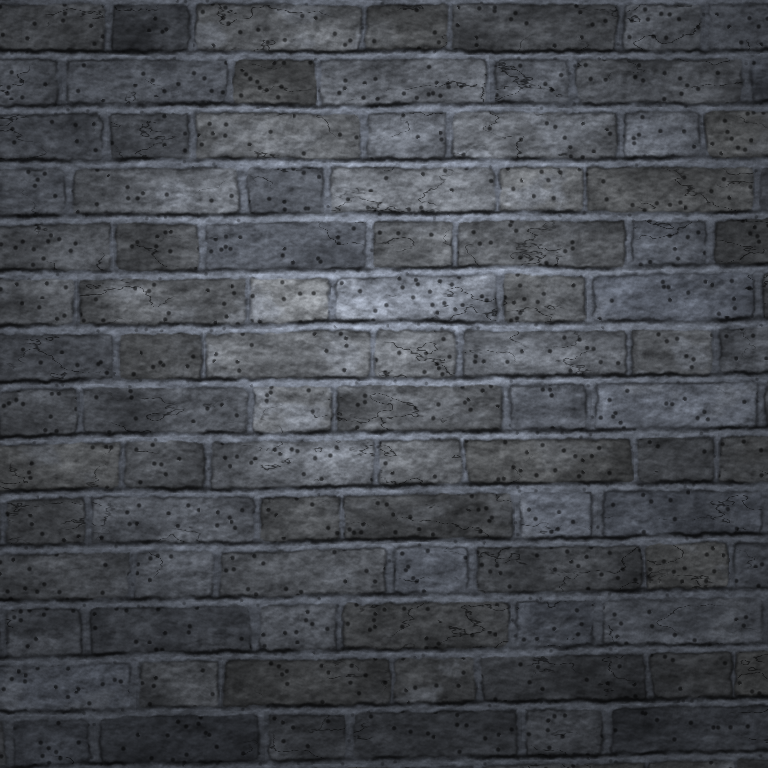
Write a WebGL 1 fragment shader that draws this texture.

```glsl
precision highp float;
// Weathered dark grey brick wall: alternating long and short bricks, rough mortar, soft spotlight.
uniform vec2 u_resolution;

const float ROWS = 14.1;      // courses over the canvas height
const float PAIRS = 3.0;      // long + short brick pairs over the width
const float LONG_PART = 0.667; // share of a pair taken by the long brick
const float BED_JOINT = 0.0062; // half height of the horizontal mortar
const vec3 BRICK_WARM = vec3(0.280, 0.286, 0.292);
const vec3 BRICK_COOL = vec3(0.285, 0.303, 0.338);
const vec3 MORTAR = vec3(0.380, 0.402, 0.443);
const vec3 LIME = vec3(0.430, 0.450, 0.485);

float hash(vec2 p) {
  return fract(sin(dot(p, vec2(127.1, 311.7))) * 43758.545);
}

float valueNoise(vec2 p) {
  vec2 i = floor(p), f = fract(p);
  f = f * f * (3.0 - 2.0 * f);
  return mix(mix(hash(i), hash(i + vec2(1, 0)), f.x),
             mix(hash(i + vec2(0, 1)), hash(i + vec2(1, 1)), f.x), f.y);
}

float fbm(vec2 p) {
  float sum = 0.0, amp = 0.5;
  for (int i = 0; i < 5; i++) {
    sum += amp * valueNoise(p);
    p = mat2(1.6, 1.2, -1.2, 1.6) * p + 7.3;
    amp *= 0.5;
  }
  return sum / 0.97;
}

// x: distance to the nearest feature point, y: random value of that point
vec2 cellular(vec2 p) {
  vec2 i = floor(p), best = vec2(9.0, 0.0);
  for (int y = -1; y <= 1; y++)
    for (int x = -1; x <= 1; x++) {
      vec2 c = i + vec2(x, y);
      float d = length(c + vec2(hash(c), hash(c + 41.3)) - p);
      if (d < best.x) best = vec2(d, hash(c + 17.9));
    }
  return best;
}

// Dark holes whose size varies from one to the next
float pits(vec2 p, float share) {
  vec2 c = cellular(p);
  return step(1.0 - share, c.y) * smoothstep(0.42, 0.12, c.x);
}

// Soft line of the given width around zero
float band(float d, float width) {
  return exp(-d * d / (width * width));
}

// Surface slope towards light falling from above
float relief(vec2 p, vec2 scale) {
  return fbm(p * scale) - fbm((p + vec2(0.001, 0.0028)) * scale);
}

// xy: offset from the brick centre, zw: half size of its cell; id names the brick
vec4 brickCell(vec2 q, out vec2 id) {
  float v = q.y * (1.0 + 0.02 * (q.x - 0.5)) * ROWS;
  float row = floor(v);
  float jitter = 0.03 * (hash(vec2(row, 3.0)) - 0.5);
  float u = (q.x - 0.247) * PAIRS - 0.5 * mod(row, 2.0) - 0.0095 * row + jitter;
  float f = fract(u), isShort = step(LONG_PART, f);
  float halfW = mix(LONG_PART, 1.0 - LONG_PART, isShort) * 0.5;
  float centre = mix(halfW, 1.0 - halfW, isShort);
  id = vec2(2.0 * floor(u) + isShort, row);
  return vec4((f - centre) / PAIRS, (fract(v) - 0.5) / ROWS, halfW / PAIRS, 0.5 / ROWS);
}

void main() {
  vec2 uv = gl_FragCoord.xy / u_resolution;
  vec2 q = vec2(uv.x, 1.0 - uv.y);

  // Uneven courses and chipped outlines
  vec2 warp = vec2(fbm(q * 13.0), fbm(q * vec2(9.0, 17.0) + 31.0)) - 0.5;
  vec2 id;
  vec4 cell = brickCell(q + warp * vec2(0.010, 0.008), id);
  float rnd = hash(id + 5.0), rnd2 = hash(id + 23.0);
  float chips = fbm(q * 85.0) - 0.5;
  vec2 halfSize = cell.zw - vec2(mix(0.002, 0.0085, rnd2), BED_JOINT);
  vec2 edge = abs(cell.xy) - halfSize + chips * 0.006;
  float d = max(edge.x, edge.y) + 0.0015 * smoothstep(-0.008, 0.0, min(edge.x, edge.y));
  float brick = smoothstep(0.0016, -0.0016, d);

  // Brick face: own tone, stains, lime smears, flaking, holes, cracks
  vec2 shift = id * 3.7;
  float stain = fbm(q * vec2(14.0, 19.0) + shift);
  float grain = fbm(q * 150.0);
  vec3 face = mix(BRICK_WARM, BRICK_COOL, rnd2) * mix(0.80, 1.18, rnd);
  face *= 0.55 + 0.9 * stain;
  float lime = smoothstep(0.54, 0.70, fbm(q * vec2(18.0, 24.0) + 60.0));
  face = mix(face, LIME, lime * mix(0.2, 0.65, smoothstep(0.5, 1.0, rnd)));
  face *= 1.0 + 1.1 * relief(q, vec2(38.0, 70.0)) + 0.5 * (grain - 0.5);
  float crack = band(fbm(q * vec2(15.0, 34.0) + shift) - 0.5, 0.009);
  face *= 1.0 - 0.5 * crack * smoothstep(0.48, 0.62, fbm(q * 11.0 + 9.0));
  face *= 1.0 - 0.55 * pits(q * 100.0, 0.12);

  // Sandy mortar, dimmer in the upright joints
  vec3 joint = MORTAR * (0.72 + 0.35 * grain + 0.25 * stain);
  joint *= 1.0 + 0.9 * relief(q, vec2(60.0, 90.0));
  joint *= mix(0.80, 1.0, smoothstep(-0.004, 0.002, edge.y));
  joint *= 1.0 - 0.3 * pits(q * 120.0 + 8.0, 0.08);
  vec3 color = mix(joint, face, brick);

  // Shadow under each brick, thin broken outline elsewhere
  float patchy = smoothstep(0.25, 0.65, fbm(q * vec2(22.0, 40.0) + 15.0));
  float under = band(cell.y - halfSize.y + chips * 0.006 - 0.001, 0.0032);
  color *= 1.0 - mix(0.30, 0.68, patchy) * under;
  color *= 1.0 - 0.38 * patchy * band(d, 0.0024);

  // Spotlight a little above the middle
  vec2 fromLight = (q - vec2(0.50, 0.37)) * vec2(1.0, 1.12);
  color *= 0.60 + 0.82 * exp(-5.0 * dot(fromLight, fromLight));
  gl_FragColor = vec4(color, 1.0);
}
```
